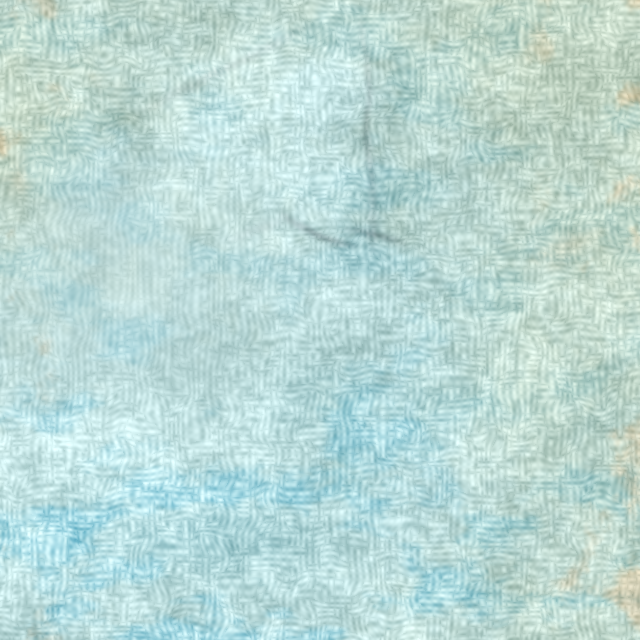
Give the GLSL for this texture, as a WebGL 1 fragment shader.

```glsl
precision highp float;
// Pale aqua woven cloth with faded patches, green-beige edges, creases and rust specks.
uniform vec2 u_resolution;

#define THREADS 96.0
#define WEAVE_CONTRAST 0.72
#define GRAIN_CONTRAST 2.1
#define PATCH_CONTRAST 2.2
#define CREASE_DEPTH 0.16
#define COOL_MID vec3(0.745, 0.872, 0.872)
#define WARM_MID vec3(0.765, 0.848, 0.790)
#define TONE_STEP vec3(0.082, 0.074, 0.076)
#define BLUE_DYE vec3(-0.10, -0.025, 0.015)
#define RUST vec3(0.06, -0.05, -0.11)

const float TAU = 6.2831853;

float hash(vec2 p) {
  vec3 q = fract(p.xyx * vec3(0.1031, 0.1030, 0.0973));
  q += dot(q, q.yzx + 33.33);
  return fract((q.x + q.y) * q.z);
}

float noise(vec2 p) {
  vec2 i = floor(p);
  vec2 f = fract(p);
  f = f * f * (3.0 - 2.0 * f);
  float low = mix(hash(i), hash(i + vec2(1.0, 0.0)), f.x);
  float high = mix(hash(i + vec2(0.0, 1.0)), hash(i + 1.0), f.x);
  return mix(low, high, f.y);
}

float fbm(vec2 p) {
  float sum = 0.0;
  float amp = 0.5;
  for (int i = 0; i < 5; i++) {
    sum += amp * noise(p);
    p = mat2(0.8, 0.6, -0.6, 0.8) * p * 2.03 + 17.3;
    amp *= 0.5;
  }
  return sum / 0.97;
}

// Soft elliptical patch
float blob(vec2 p, vec2 center, vec2 radius) {
  vec2 d = (p - center) / radius;
  return exp(-dot(d, d));
}

// Soft line that fades toward its ends
float crease(vec2 p, vec2 a, vec2 b, float width) {
  vec2 ab = b - a;
  float t = clamp(dot(p - a, ab) / dot(ab, ab), 0.0, 1.0);
  float d = length(p - a - ab * t) / width;
  return exp(-d * d) * (0.35 + 0.65 * sin(t * 0.5 * TAU));
}

// Interlaced upright and level threads, about -1 to 1
float weave(vec2 p, float upright) {
  vec2 wobble = vec2(noise(p * 31.0), noise(p * 31.0 + 50.0)) - 0.5;
  vec2 q = p * THREADS + wobble * 1.3;
  vec2 cell = floor(q);
  float checker = mod(cell.x + cell.y, 2.0) - 0.5;
  float choice = noise(q * 0.75 + 7.0) + 0.15 * checker + upright;
  float level = 1.0 - smoothstep(0.32, 0.68, choice);
  vec2 thread = -cos(TAU * q);
  float knots = 0.3 * thread.x * thread.y;
  return mix(thread.x, thread.y, level) * 0.85 + knots;
}

void main() {
  vec2 p = gl_FragCoord.xy / u_resolution;
  vec2 drift = vec2(fbm(p * 6.0), fbm(p * 6.0 + 31.0)) - 0.5;
  vec2 s = p + drift * 0.16;
  float cloud = fbm(p * 5.0 + 4.0) - 0.5;
  float mottle = fbm(p * vec2(15.0, 19.0) + 11.0) - 0.5;

  // Faded and shaded areas
  float faded = blob(s, vec2(0.40, 0.83), vec2(0.13, 0.11))
    + 0.7 * blob(s, vec2(0.50, 0.53), vec2(0.06, 0.06))
    + 0.75 * blob(s, vec2(0.25, 0.30), vec2(0.22, 0.12));
  float shaded = 0.7 * blob(s, vec2(0.20, 0.82), vec2(0.10, 0.05))
    + 0.7 * blob(s, vec2(0.60, 0.70), vec2(0.09, 0.15))
    + 0.6 * blob(s, vec2(0.53, 0.30), vec2(0.04, 0.10))
    + 0.4 * blob(s, vec2(0.40, 0.45), vec2(0.28, 0.07));
  float dull = blob(s, vec2(0.18, 0.55), vec2(0.25, 0.18));

  // Thread tone
  float cloth = weave(p, 0.3 * dull) * WEAVE_CONTRAST;
  float grain = (noise(p * THREADS * 1.15 + 3.0) - 0.5) * GRAIN_CONTRAST;
  float slub = (noise(p * THREADS * vec2(0.35, 0.6)) - 0.5) * 0.9;
  float tone = (cloth + grain + slub) * (1.0 - 0.35 * dull);
  tone += (cloud * 0.5 + mottle) * PATCH_CONTRAST;
  tone += 0.75 * faded - 0.75 * shaded - 0.1 * dull;

  // Green-beige right, top and upper left edges
  float warmth = 0.95 * smoothstep(0.50, 1.0, s.x)
    + 0.75 * smoothstep(0.58, 1.0, s.y)
    + 0.6 * blob(s, vec2(0.0, 0.75), vec2(0.10, 0.25))
    + 0.35 * shaded - 0.55 * faded + cloud * 0.9;
  warmth += (noise(p * THREADS * 0.6 + 80.0) - 0.5) * 0.25;
  vec3 color = mix(COOL_MID, WARM_MID, clamp(warmth, 0.0, 1.15));
  color += TONE_STEP * 0.88 * tone;
  color = mix(color, vec3(0.77, 0.85, 0.85), 0.25 * dull);

  // Blue dye in level streaks and stronger low down
  float streak = smoothstep(0.48, 0.72, fbm(p * vec2(9.0, 17.0) + 60.0));
  float blue = streak * (0.35 + 0.65 * smoothstep(0.7, 0.2, p.y + 0.3 * p.x));
  blue += 0.4 * blob(s, vec2(0.30, 0.17), vec2(0.22, 0.08));
  blue += 0.4 * blob(s, vec2(0.68, 0.36), vec2(0.20, 0.05));
  color += BLUE_DYE * blue * (1.0 - 0.4 * tone);

  // Creases
  vec2 c = p + drift * 0.045;
  float fold = 0.6 * crease(c, vec2(0.565, 0.97), vec2(0.58, 0.60), 0.007)
    + crease(c, vec2(0.44, 0.665), vec2(0.55, 0.61), 0.006)
    + 0.8 * crease(c, vec2(0.54, 0.64), vec2(0.63, 0.61), 0.006)
    + 0.45 * crease(c, vec2(0.22, 0.83), vec2(0.48, 0.96), 0.008)
    + 0.35 * crease(c, vec2(0.36, 0.63), vec2(0.45, 0.66), 0.007);
  color -= CREASE_DEPTH * fold * vec3(0.85, 1.0, 0.95);

  // Rust specks near the warm edges
  float edge = smoothstep(0.25, 0.5, abs(p.x - 0.47));
  float rust = smoothstep(0.60, 0.82, fbm(p * 13.0 + 90.0)) * edge;
  rust += 0.5 * blob(s, vec2(0.03, 0.74), vec2(0.02, 0.03));
  rust += 0.45 * blob(s, vec2(0.87, 0.63), vec2(0.04, 0.03));
  color += RUST * rust;

  gl_FragColor = vec4(clamp(color, 0.0, 1.0), 1.0);
}
```
